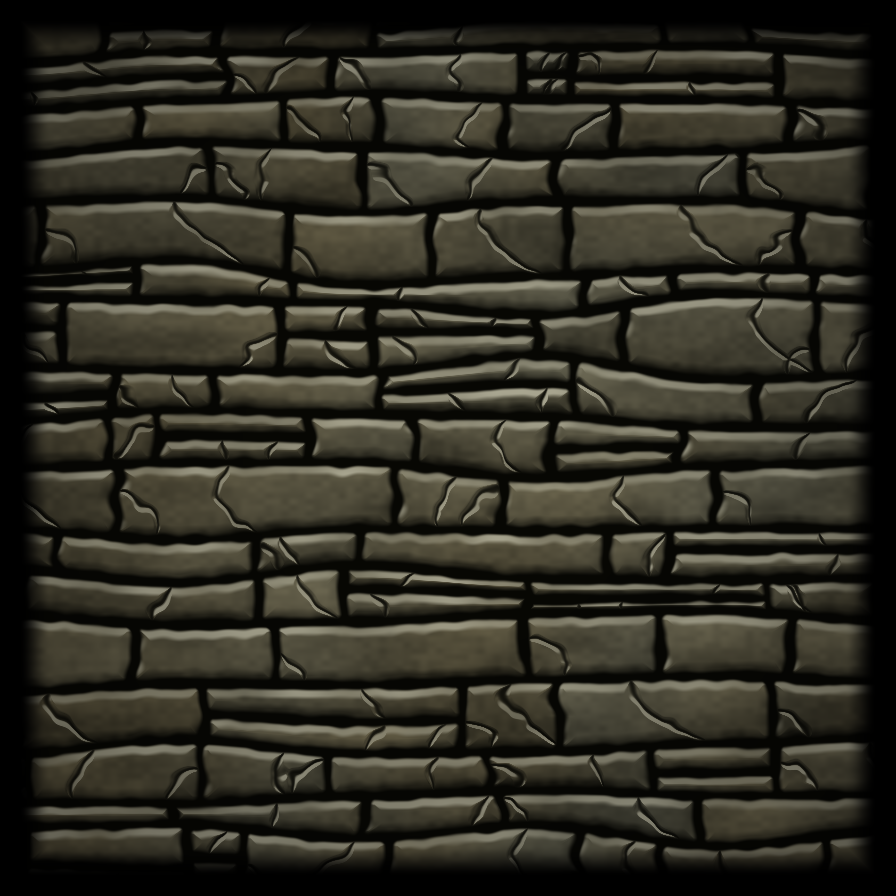
A Shadertoy shader for this texture:

```glsl
#define ROWS 17.0
#define STONES_PER_ROW 5.6
#define BEVEL 0.015
#define GAP 0.0025
#define CRACK_WIDTH 0.006
#define SPLIT_CHANCE 0.24
#define CRACK_CHANCE 0.5
#define FRAME 0.022
#define JOINT_COLOR vec3(0.025, 0.025, 0.012)
#define STONE_COLOR vec3(0.36, 0.345, 0.275)
#define RIM_COLOR vec3(0.66, 0.65, 0.57)

float hash(vec2 p) {
    vec3 q = fract(p.xyx * vec3(0.1031, 0.1030, 0.0973));
    q += dot(q, q.yzx + 33.33);
    return fract((q.x + q.y) * q.z);
}

float noise(vec2 p) {
    vec2 i = floor(p), f = fract(p);
    f = f * f * (3.0 - 2.0 * f);
    return mix(mix(hash(i), hash(i + vec2(1, 0)), f.x),
               mix(hash(i + vec2(0, 1)), hash(i + vec2(1, 1)), f.x), f.y);
}

// Height of the uneven bed joint under a row
float bedJoint(float row, float x) {
    float shift = 0.4 * (hash(vec2(row, 7.0)) - 0.5);
    float slant = 0.5 * (noise(vec2(x * 5.0, row * 13.0 + 4.0)) - 0.5);
    return (row + shift + slant) / ROWS;
}

// Position of the upright joint left of a stone
float uprightJoint(float column, float row, float count) {
    return (column + 0.85 * (hash(vec2(column, row * 3.0 + 50.0)) - 0.5)) / count;
}

// x: relief, y: random value of the stone, z: position from its foot to its top
vec3 wall(vec2 p) {
    // Find the row
    float row = floor(p.y * ROWS);
    if (p.y < bedJoint(row, p.x)) row -= 1.0;
    else if (p.y >= bedJoint(row + 1.0, p.x)) row += 1.0;
    float bottom = bedJoint(row, p.x), top = bedJoint(row + 1.0, p.x);

    // Find the stone, with ragged upright joints
    float count = STONES_PER_ROW + 2.4 * (hash(vec2(row, 21.0)) - 0.5);
    float offset = hash(vec2(row, 31.0));
    float x = p.x + offset + 0.010 * (noise(p * vec2(20.0, 45.0)) - 0.5);
    float column = floor(x * count);
    if (x < uprightJoint(column, row, count)) column -= 1.0;
    else if (x >= uprightJoint(column + 1.0, row, count)) column += 1.0;
    float left = uprightJoint(column, row, count);
    float right = uprightJoint(column + 1.0, row, count);
    vec2 id = vec2(column + 9.0, row + 17.0);

    // Some stones are two thin courses
    if (hash(id + 40.0) < SPLIT_CHANCE) {
        float middle = mix(bottom, top, 0.4 + 0.2 * hash(id + 60.0));
        if (p.y < middle) top = middle;
        else { bottom = middle; id += 100.0; }
    }

    // Rounded box with a worn outline
    vec2 halfSize = 0.5 * vec2(right - left, top - bottom);
    vec2 local = vec2(x, p.y) - 0.5 * vec2(left + right, bottom + top);
    float radius = min(0.009, halfSize.y * 0.6);
    vec2 q = abs(local) - halfSize + radius;
    float depth = radius - length(max(q, 0.0)) - min(max(q.x, q.y), 0.0);
    depth -= GAP + 0.004 * (noise(p * 55.0) - 0.4);
    float bevel = clamp(depth / BEVEL, 0.0, 1.0);
    float relief = bevel * (2.0 - bevel);

    // Slanting cracks and curved chips
    float wobble = 0.012 * (noise(p * 65.0 + 5.0) - 0.5);
    float crack = 1.0;
    if (hash(id + 80.0) < CRACK_CHANCE) {
        float start = halfSize.x * (hash(id + 12.0) - 0.5);
        float slope = 2.4 * (hash(id + 24.0) - 0.5);
        float path = start + slope * local.y + 14.0 * local.y * local.y;
        crack = abs(local.x - path + wobble) / sqrt(1.0 + slope * slope);
    }
    if (hash(id + 90.0) < CRACK_CHANCE * 0.7) {
        float side = hash(id + 36.0) < 0.5 ? -1.0 : 1.0;
        vec2 corner = halfSize * vec2(side, -1.0);
        float reach = 0.028 + 0.025 * hash(id + 48.0);
        crack = min(crack, abs(length(local - corner) - reach + wobble));
    }
    relief = min(relief, 0.2 + 0.8 * smoothstep(0.0, CRACK_WIDTH, crack));
    relief += 0.10 * bevel * noise(p * vec2(22.0, 50.0));
    return vec3(relief, hash(id), (p.y - bottom) / (top - bottom));
}

void mainImage(out vec4 fragColor, in vec2 fragCoord) {
    vec2 p = fragCoord / iResolution.xy;
    vec3 stone = wall(p);

    // Light from above and slightly from the left
    float delta = 0.0025;
    float rise = stone.x - wall(p + vec2(0.0, delta)).x;
    float lean = wall(p + vec2(delta, 0.0)).x - stone.x;
    float light = clamp((rise + 0.25 * lean) * BEVEL / delta, -1.0, 1.2);

    // Mottled stone face, darker towards its foot
    float mottle = noise(p * vec2(14.0, 42.0)) - 0.5;
    float grain = noise(p * vec2(110.0, 150.0)) - 0.5;
    float tone = 0.82 + 0.22 * (stone.y - 0.5) + 0.28 * mottle + 0.14 * grain;
    tone += 0.30 * (stone.z - 0.5) + 0.30 * min(light, 0.0);
    tone *= smoothstep(0.02, 0.75, stone.x);
    vec3 tint = mix(vec3(0.97, 1.0, 1.04), vec3(1.05, 1.0, 0.90), noise(p * 5.0 + stone.y));
    vec3 color = mix(JOINT_COLOR, STONE_COLOR * tint, tone);

    // Pale worn rims
    float rim = smoothstep(0.25, 1.1, light) * smoothstep(0.15, 0.6, stone.x);
    color = mix(color, RIM_COLOR, rim * (0.35 + 0.55 * noise(p * vec2(18.0, 30.0) + 8.0)));

    // Dark frame and falloff to the corners
    vec2 inset = min(p, 1.0 - p), centered = p - 0.5;
    color *= 1.08 - 1.15 * dot(centered, centered);
    color *= smoothstep(FRAME, FRAME + 0.035, min(inset.x, inset.y));
    fragColor = vec4(color, 1.0);
}
```
